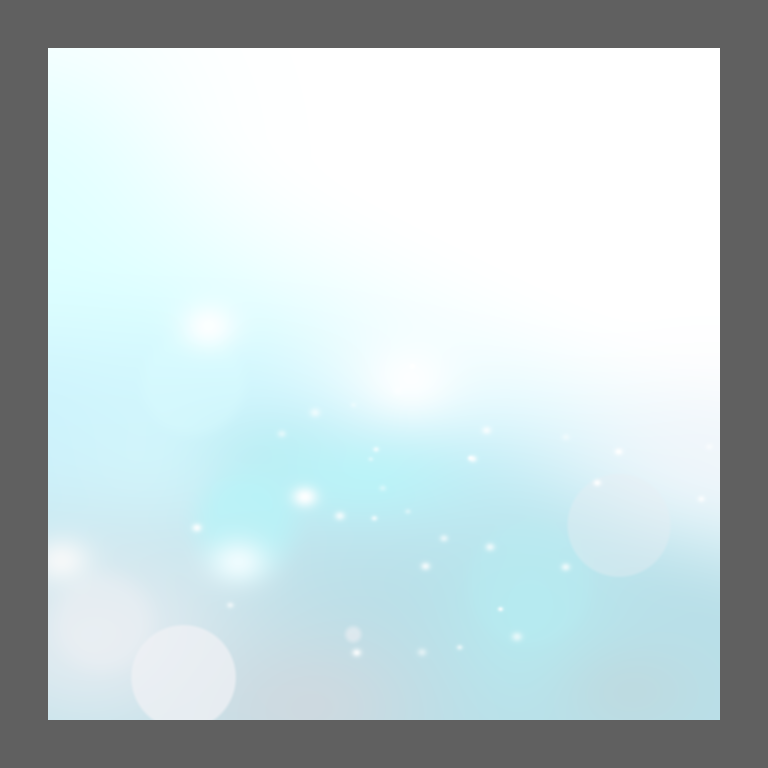
This background is drawn by a WebGL 1 fragment shader. Its source:

```glsl
precision highp float;
// Pale aqua and white bokeh backdrop with soft glows and specks, in a grey frame.

uniform vec2 u_resolution;

const vec3 WHITE = vec3(1.0);
const vec3 ICE = vec3(0.87, 1.0, 1.0);
const vec3 SKY = vec3(0.80, 0.95, 0.99);
const vec3 AQUA = vec3(0.71, 0.96, 0.975);
const vec3 TEAL = vec3(0.725, 0.875, 0.91);
const vec3 MIST = vec3(0.91, 0.93, 0.95);
const vec3 PEARL = vec3(0.94, 0.945, 0.96);
const vec3 WARM_GREY = vec3(0.82, 0.845, 0.87);
const vec3 FRAME_GREY = vec3(0.376);
const float FRAME_WIDTH = 0.0625;
const int SPECK_COUNT = 30;

float hash(float n) {
  return fract(sin(n * 127.1 + 3.7) * 4375.85);
}

// Elliptical Gaussian tint
vec3 glow(vec3 base, vec2 p, vec2 centre, vec2 radius, vec3 tint, float strength) {
  vec2 q = (p - centre) / radius;
  return mix(base, tint, strength * exp(-dot(q, q)));
}

// Translucent disc with an adjustable soft edge
vec3 disc(vec3 base, vec2 p, vec2 centre, float radius, float blur, vec3 tint, float strength) {
  float d = length(p - centre) - radius;
  return mix(base, tint, strength * (1.0 - smoothstep(-blur, blur, d)));
}

// Teal below, ice above, white towards the upper right
vec3 skyGradient(vec2 p) {
  vec3 c = mix(TEAL, SKY, smoothstep(0.2, 0.52, p.y));
  c = mix(c, ICE, smoothstep(0.4, 0.68, p.y));
  return mix(c, WHITE, smoothstep(0.65, 1.0, p.y + 0.5 * p.x));
}

// Broad areas of colour
vec3 colourClouds(vec3 c, vec2 p) {
  c = glow(c, p, vec2(0.06, 0.78), vec2(0.18, 0.20), ICE, 0.6);
  c = glow(c, p, vec2(0.05, 0.43), vec2(0.10, 0.12), SKY, 0.6);
  c = glow(c, p, vec2(0.20, 0.41), vec2(0.13, 0.10), vec3(0.83, 0.97, 0.99), 0.7);
  c = glow(c, p, vec2(0.93, 0.41), vec2(0.17, 0.10), vec3(0.94, 0.96, 0.98), 0.8);
  c = glow(c, p, vec2(0.36, 0.40), vec2(0.09, 0.06), vec3(0.72, 0.93, 0.95), 0.7);
  c = glow(c, p, vec2(0.48, 0.38), vec2(0.13, 0.06), AQUA, 0.75);
  c = glow(c, p, vec2(0.69, 0.20), vec2(0.11, 0.12), vec3(0.71, 0.925, 0.945), 0.75);
  c = glow(c, p, vec2(0.82, 0.10), vec2(0.09, 0.06), vec3(0.75, 0.85, 0.87), 0.7);
  c = glow(c, p, vec2(0.13, 0.17), vec2(0.20, 0.14), MIST, 0.9);
  return glow(c, p, vec2(0.40, 0.08), vec2(0.15, 0.10), WARM_GREY, 0.8);
}

// Large out-of-focus discs
vec3 bokeh(vec3 c, vec2 p) {
  c = disc(c, p, vec2(0.320, 0.318), 0.062, 0.028, AQUA, 0.65);
  c = disc(c, p, vec2(0.252, 0.500), 0.066, 0.012, ICE, 0.25);
  c = disc(c, p, vec2(0.690, 0.240), 0.080, 0.012, AQUA, 0.13);
  c = disc(c, p, vec2(0.135, 0.190), 0.062, 0.020, PEARL, 0.4);
  c = disc(c, p, vec2(0.806, 0.316), 0.067, 0.003, MIST, 0.40);
  c = disc(c, p, vec2(0.239, 0.118), 0.068, 0.003, PEARL, 0.75);
  return disc(c, p, vec2(0.460, 0.174), 0.010, 0.005, MIST, 0.7);
}

// Bright white lights
vec3 lights(vec3 c, vec2 p) {
  c = glow(c, p, vec2(0.525, 0.515), vec2(0.115, 0.085), WHITE, 0.55);
  c = glow(c, p, vec2(0.535, 0.505), vec2(0.050, 0.040), WHITE, 0.8);
  c = glow(c, p, vec2(0.272, 0.575), vec2(0.036, 0.030), WHITE, 0.9);
  c = glow(c, p, vec2(0.310, 0.268), vec2(0.040, 0.030), vec3(0.95, 0.99, 1.0), 0.9);
  c = glow(c, p, vec2(0.080, 0.270), vec2(0.038, 0.030), vec3(0.98), 0.85);
  return glow(c, p, vec2(0.397, 0.353), vec2(0.016, 0.013), WHITE, 0.95);
}

// Scattered specks, denser around the lower centre
vec3 specks(vec3 c, vec2 p) {
  for (int i = 0; i < SPECK_COUNT; i++) {
    float n = float(i);
    vec2 spread = vec2(hash(n) + hash(n + 41.0), hash(n + 83.0) + hash(n + 137.0)) - 1.0;
    vec2 centre = vec2(0.57, 0.34) + spread * vec2(0.38, 0.24);
    float radius = mix(0.003, 0.006, hash(n + 191.0));
    c = glow(c, p, centre, vec2(radius * 1.15, radius), WHITE, mix(0.3, 0.9, hash(n + 233.0)));
  }
  return c;
}

void main() {
  vec2 p = gl_FragCoord.xy / u_resolution;
  vec3 colour = colourClouds(skyGradient(p), p);
  colour = bokeh(colour, p);
  colour = lights(colour, p);
  colour = specks(colour, p);

  // Square frame with a smoothed inner edge
  vec2 fromCentre = abs(p - 0.5);
  float edge = max(fromCentre.x, fromCentre.y) - (0.5 - FRAME_WIDTH);
  float pixel = 0.5 / min(u_resolution.x, u_resolution.y);
  colour = mix(colour, FRAME_GREY, smoothstep(-pixel, pixel, edge));

  gl_FragColor = vec4(colour, 1.0);
}
```
